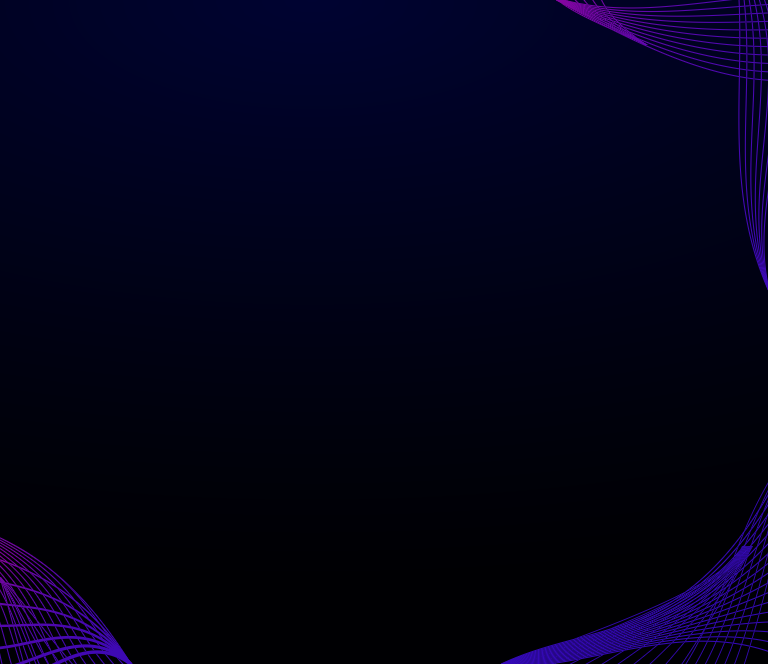
Reproduce this background procedurally as a Shadertoy shader.

```glsl
// Dark navy backdrop with woven violet line meshes curling in at three corners.

// Coverage of a bundle of cubic curves, blended evenly from first to last.
// q.x runs along the curves, q.y across them; the four heights are the
// values passed at equal steps over the span.
float strands(vec2 q, vec2 span, vec4 first, vec4 last, int count, vec2 halfWidths) {
    float reach = span.y - span.x;
    float u = (q.x - span.x) / reach;
    if (u < 0.0 || u > 1.0) return 0.0;

    // Cubic weights through four evenly spaced heights, and their slopes
    float s = 3.0 * u;
    vec4 weight = vec4(-(s - 1.0) * (s - 2.0) * (s - 3.0) / 6.0,
                       s * (s - 2.0) * (s - 3.0) / 2.0,
                       -s * (s - 1.0) * (s - 3.0) / 2.0,
                       s * (s - 1.0) * (s - 2.0) / 6.0);
    vec4 slope = vec4(-(3.0 * s * s - 12.0 * s + 11.0) / 6.0,
                      (3.0 * s * s - 10.0 * s + 6.0) / 2.0,
                      -(3.0 * s * s - 8.0 * s + 3.0) / 2.0,
                      (3.0 * s * s - 6.0 * s + 2.0) / 6.0) * 3.0 / reach;

    float pixel = 1.0 / iResolution.y;
    float gaps = 1.0;
    for (int i = 0; i < count; i++) {
        float t = float(i) / float(count - 1);
        vec4 heights = mix(first, last, t);
        float tilt = dot(heights, slope);
        float d = abs(q.y - dot(heights, weight)) / sqrt(1.0 + tilt * tilt);
        float w = mix(halfWidths.x, halfWidths.y, t);
        float cover = clamp((d + w) / pixel + 0.5, 0.0, 1.0)
                    - clamp((d - w) / pixel + 0.5, 0.0, 1.0);
        gaps *= 1.0 - cover;
    }
    return 1.0 - gaps;
}

void mainImage(out vec4 fragColor, in vec2 fragCoord) {
    vec2 p = fragCoord / iResolution.y;
    vec2 thin = vec2(0.0008);

    // Wide blue glow falling from the top edge
    float glow = max(0.0, 1.0 - length((p - vec2(0.47, 1.0)) * vec2(0.45, 1.0)) / 0.9);
    vec3 color = vec3(0.0, 0.012 * glow, 0.01 + 0.185 * pow(glow, 1.25));

    float mesh = 0.0;
    if (p.x > 0.7 && p.y > 0.5) {
        // Top right: sweeping sheet, its folded tip, and the hanging ribbon
        mesh = max(mesh, strands(p, vec2(0.838, 1.16), vec4(1.0, 0.944, 0.9, 0.879),
                                 vec4(1.003, 0.988, 0.995, 1.006), 11, thin));
        mesh = max(mesh, strands(p.yx, vec2(1.0, 0.932), vec4(0.84, 0.876, 0.924, 0.974),
                                 vec4(0.906, 0.921, 0.944, 0.974), 6, thin));
        mesh = max(mesh, strands(p.yx, vec2(1.0, 0.557), vec4(1.113, 1.113, 1.119, 1.16),
                                 vec4(1.159, 1.178, 1.156, 1.16), 7, thin));
    } else if (p.x > 0.7) {
        // Bottom right: rising sheet crossed by two fans
        mesh = max(mesh, strands(p, vec2(0.755, 1.16), vec4(0.0, 0.044, 0.103, 0.26),
                                 vec4(-0.006, 0.011, 0.033, 0.018), 17, thin));
        mesh = max(mesh, strands(p.yx, vec2(0.278, 0.0), vec4(1.16, 1.115, 1.079, 1.033),
                                 vec4(1.193, 1.171, 1.148, 1.121), 7, thin * 0.8));
        mesh = max(mesh, strands(p.yx, vec2(0.177, 0.0), vec4(1.118, 1.05, 0.921, 0.763),
                                 vec4(1.133, 1.1, 1.065, 1.027), 12, thin * 0.8));
    } else if (p.x < 0.22) {
        // Bottom left: bold waves crossed by falling strands
        mesh = max(mesh, strands(p, vec2(0.0, 0.199), vec4(0.19, 0.15, 0.088, -0.003),
                                 vec4(-0.042, -0.009, 0.017, -0.002), 8, vec2(0.0008, 0.0026)));
        mesh = max(mesh, strands(p.yx, vec2(0.19, 0.0), vec4(0.0, 0.094, 0.148, 0.199),
                                 vec4(-0.091, -0.038, -0.012, 0.003), 15, thin));
        mesh = max(mesh, strands(p.yx, vec2(0.131, 0.0), vec4(0.0, 0.038, 0.073, 0.109),
                                 vec4(0.0, 0.012, 0.024, 0.036), 5, thin));
    }

    // Blue-violet ink warming to magenta around the two left-hand tips
    float warmth = exp(-4.0 * distance(p, vec2(0.84, 1.0)))
                 + exp(-9.0 * distance(p, vec2(0.0, 0.16)));
    vec3 ink = mix(vec3(0.22, 0.04, 0.8), vec3(0.58, 0.02, 0.68), min(warmth, 1.0));
    fragColor = vec4(mix(color, ink, mesh * 0.9), 1.0);
}
```
